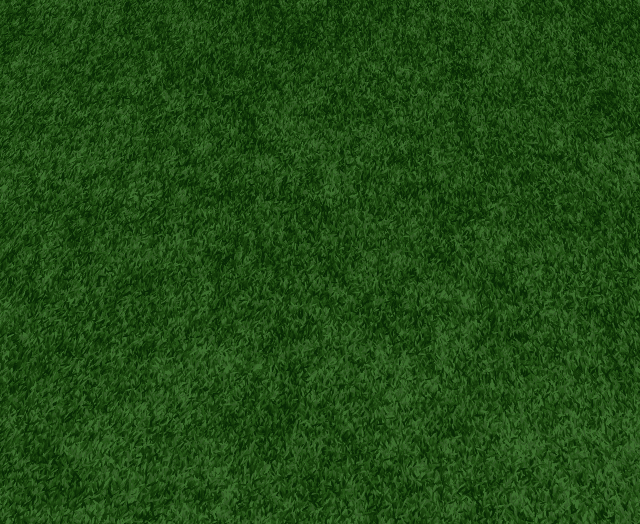
A WebGL 2 fragment shader for this texture:

```glsl
#version 300 es
precision highp float;
// Dense short turf seen at a slant, finer towards the top edge.
// Layers of tapered blades, scattered on jittered grids, paint a tone;
// gradient noise adds clumps, and a colour ramp turns tone into green.

uniform vec2 u_resolution;
out vec4 fragColor;

const int LAYERS = 7;
const float CELLS = 72.0;      // blade cells per canvas height, lower edge
const float RECEDE = 0.4;      // shrinkage of the blades at the upper edge

// Integer hash giving three values in 0..1
vec3 hash3(vec2 cell, int seed) {
    uvec3 v = uvec3(ivec3(ivec2(cell), seed)) * 1664525u + 1013904223u;
    v.x += v.y * v.z; v.y += v.z * v.x; v.z += v.x * v.y;
    v ^= v >> 16u;
    v.x += v.y * v.z; v.y += v.z * v.x; v.z += v.x * v.y;
    return vec3(v >> 8u) / 16777216.0;
}

float cornerSlope(vec2 cell, vec2 offset, int seed) {
    float angle = 6.2832 * hash3(cell, seed).x;
    return dot(vec2(cos(angle), sin(angle)), offset);
}

// Gradient noise, roughly -0.7..0.7
float gradientNoise(vec2 p, int seed) {
    vec2 i = floor(p), f = p - i;
    vec2 u = f * f * f * (f * (f * 6.0 - 15.0) + 10.0);
    vec2 e = vec2(0.0, 1.0);
    float low = mix(cornerSlope(i, f, seed),
                    cornerSlope(i + e.yx, f - e.yx, seed), u.x);
    float high = mix(cornerSlope(i + e, f - e, seed),
                     cornerSlope(i + e.yy, f - e.yy, seed), u.x);
    return mix(low, high, u.y);
}

mat2 rotation(float angle) {
    float c = cos(angle), s = sin(angle);
    return mat2(c, s, -s, c);
}

// Distance to an upright blade that narrows towards both ends
float bladeDistance(vec2 q, float halfLength, float halfWidth) {
    float along = clamp(q.y, -halfLength, halfLength);
    float taper = 1.0 - 0.6 * abs(along) / halfLength;
    return length(q - vec2(0.0, along)) - halfWidth * taper;
}

// Paints one layer of blades over the tone below it
float paintBlades(float tone, vec2 p, float pixel, int layer) {
    vec2 home = floor(p);
    for (int y = -1; y <= 1; y++) {
        for (int x = -1; x <= 1; x++) {
            vec2 cell = home + vec2(x, y);
            vec3 place = hash3(cell, layer * 2 + 20);
            vec3 look = hash3(cell, layer * 2 + 21);
            float lean = (place.z + look.x - 1.0) * 1.35;
            vec2 q = rotation(lean) * (p - cell - place.xy);
            float halfLength = mix(0.25, 0.6, look.y);
            float d = bladeDistance(q, halfLength, 0.15);
            float cover = 1.0 - smoothstep(-0.65 * pixel, 0.65 * pixel, d);
            float bladeTone = (look.z - 0.5) * 3.4 + 0.35 * q.y / halfLength;
            tone = mix(tone, bladeTone, cover);
        }
    }
    return tone;
}

// Greens from shadow to lit tip, placed by their share of the area
vec3 grassColour(float share) {
    vec3 c = mix(vec3(0.03, 0.16, 0.02), vec3(0.07, 0.22, 0.03),
                 smoothstep(0.04, 0.19, share));
    c = mix(c, vec3(0.11, 0.27, 0.06), smoothstep(0.19, 0.44, share));
    c = mix(c, vec3(0.15, 0.34, 0.09), smoothstep(0.44, 0.67, share));
    c = mix(c, vec3(0.20, 0.35, 0.15), smoothstep(0.67, 0.835, share));
    return mix(c, vec3(0.24, 0.44, 0.18), smoothstep(0.835, 0.955, share));
}

void main() {
    vec2 uv = gl_FragCoord.xy / u_resolution.y;
    float centre = 0.5 * u_resolution.x / u_resolution.y;

    // Receding ground: equal stretch across and along the view
    float stretch = 1.0 / (1.0 - RECEDE * uv.y);
    vec2 ground = vec2((uv.x - centre) * stretch, log(stretch) / RECEDE);
    float pixel = CELLS * stretch / u_resolution.y;

    // Blades over a grainy floor
    float tone = 2.5 * gradientNoise(ground * CELLS * vec2(2.2, 1.4), 1);
    for (int layer = 0; layer < LAYERS; layer++) {
        vec2 shift = vec2(0.37, 0.61) * float(layer);
        vec2 p = rotation(0.15 * float(layer - 3)) * ground * CELLS;
        tone = paintBlades(tone, p + shift, pixel, layer);
    }

    // Clumps, broad patches and a slightly brighter foreground
    tone += 0.9 * gradientNoise(ground * 24.0, 2);
    tone += 0.6 * gradientNoise(ground * 8.0, 3);
    tone += 0.4 * gradientNoise(ground * 3.0, 4);
    tone += 0.35 * (0.5 - uv.y);

    float share = 1.0 / (1.0 + exp(-1.9 * tone));
    fragColor = vec4(grassColour(share), 1.0);
}
```
